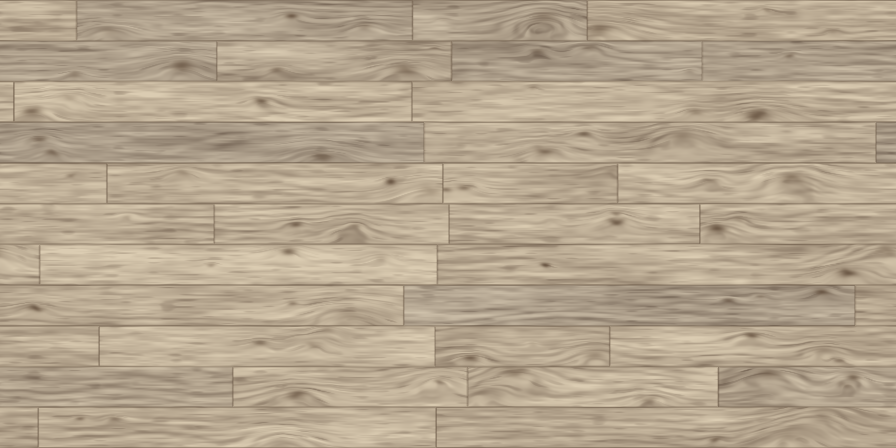
A Shadertoy shader for this texture:

```glsl
const float ROWS = 11.0;
const float CANVAS_LENGTH = 22.0; // canvas width in plank heights
const vec3 SHADOW = vec3(0.49, 0.42, 0.35);
const vec3 LIGHT = vec3(0.82, 0.76, 0.66);
const vec3 KNOT_BROWN = vec3(0.36, 0.28, 0.21);
const vec3 SEAM_BROWN = vec3(0.40, 0.33, 0.26);

float hash(vec2 p) {
    vec3 q = fract(p.xyx * vec3(0.1031, 0.1030, 0.0973));
    q += dot(q, q.yzx + 33.33);
    return fract((q.x + q.y) * q.z);
}

float noise(vec2 p) {
    vec2 cell = floor(p);
    vec2 f = fract(p);
    f = f * f * (3.0 - 2.0 * f);
    float low = mix(hash(cell), hash(cell + vec2(1.0, 0.0)), f.x);
    float high = mix(hash(cell + vec2(0.0, 1.0)), hash(cell + 1.0), f.x);
    return mix(low, high, f.y);
}

float fbm(vec2 p) {
    float sum = 0.0;
    float weight = 0.533;
    for (int i = 0; i < 4; i++) {
        sum += weight * noise(p);
        p = p * 2.03 + 17.3;
        weight *= 0.5;
    }
    return sum;
}

// End joints of a row, stepping through a cycle of four rows
vec3 rowJoints(float row) {
    float phase = mod(row, 4.0);
    if (phase < 0.5) return vec3(0.100, 0.475, 0.670);
    if (phase < 1.5) return vec3(0.238, 0.500, 0.780);
    if (phase < 2.5) return vec3(0.028, 0.472, 0.472);
    return vec3(0.470, 0.974, 0.974);
}

// Start, end and index of the plank at x, wrapping at the canvas edge
vec3 findPlank(float x, vec3 joints) {
    if (x < joints.x) return vec3(joints.z - 1.0, joints.x, 0.0);
    if (x < joints.y) return vec3(joints.x, joints.y, 1.0);
    if (x < joints.z) return vec3(joints.y, joints.z, 2.0);
    return vec3(joints.z, joints.x + 1.0, 0.0);
}

// x: bulge of the growth rings, y: darkness of the knot cores
vec2 knots(vec2 p, float plankLength, vec2 seed) {
    vec2 result = vec2(0.0);
    for (int i = 0; i < 3; i++) {
        vec2 key = seed + float(i) * vec2(3.7, 9.1);
        vec2 centre = vec2(plankLength * hash(key), mix(0.12, 0.88, hash(key + 1.3)));
        float size = hash(key + 2.9);
        float radius = mix(0.08, 0.48, size * size);
        float core = mix(0.05, 0.13, size * size);
        vec2 d = (p - centre) * vec2(0.45, 1.0);
        d.y += 0.08 * (noise(p * 4.0 + seed) - 0.5);
        float dist2 = dot(d, d);
        result.x += 1.3 * radius * exp(-dist2 / (radius * radius));
        result.y += hash(key + 5.1) * exp(-dist2 / (core * core));
    }
    return result;
}

// Brightness of the wood from figure, fibres and pores
float woodTone(vec2 p, float bulge, vec2 seed) {
    vec2 q = p + seed;
    float figure = p.y + 0.9 * fbm(q * vec2(0.22, 0.9)) + bulge;
    float rings = 0.5 + 0.5 * sin(26.0 * figure + 2.0 * noise(q * vec2(0.8, 5.0)));
    float ringDepth = smoothstep(0.3, 0.75, noise(q * vec2(0.25, 1.1) + 31.0));
    float broad = fbm(q * vec2(0.35, 2.2) + 7.0);
    vec2 bent = q + vec2(0.0, 0.6 * bulge);
    float fibre = noise(bent * vec2(0.9, 12.0));
    float fine = noise(bent * vec2(2.8, 25.0) + 53.0);
    float pores = smoothstep(0.70, 0.95, noise(bent * vec2(2.0, 17.0) + 91.0));
    return 0.77 + 0.45 * (broad - 0.5) + 0.34 * (fibre - 0.5) + 0.26 * (fine - 0.5)
        - 0.26 * ringDepth * rings * rings - 0.22 * pores - 0.12 * min(bulge, 1.0);
}

float seamLine(float edgeDistance, float pixel) {
    return 1.0 - smoothstep(0.008, 0.012 + pixel, edgeDistance);
}

void mainImage(out vec4 fragColor, in vec2 fragCoord) {
    vec2 uv = fragCoord / iResolution.xy;
    float pixel = ROWS / iResolution.y;

    // Plank under this point, measured in plank heights
    float rowPosition = (1.0 - uv.y) * ROWS;
    float row = floor(rowPosition);
    float shift = 0.05 * (hash(vec2(row, 4.0)) - 0.5);
    float x = fract(uv.x + shift);
    vec3 plank = findPlank(x, rowJoints(row));
    float plankLength = (plank.y - plank.x) * CANVAS_LENGTH;
    vec2 p = vec2((x - plank.x) * CANVAS_LENGTH, fract(rowPosition));
    vec2 seed = vec2(row * 13.7 + 5.0, plank.z * 29.3 + row * 7.1);

    // Wood colour, with darker planks slightly greyer
    float plankTone = hash(seed + 0.7) - 0.5;
    vec2 knot = knots(p, plankLength, seed);
    float tone = woodTone(p, knot.x, seed) + 0.30 * plankTone;
    vec3 color = mix(SHADOW, LIGHT, clamp(tone, -0.2, 1.12));
    float grey = dot(color, vec3(0.3, 0.59, 0.11));
    color = mix(color, vec3(grey), 0.25 * max(-plankTone, 0.0));
    color = mix(color, KNOT_BROWN, 0.8 * min(knot.y, 1.0));

    // Seams between planks
    float longSeam = seamLine(min(p.y, 1.0 - p.y), pixel);
    float endSeam = seamLine(min(p.x, plankLength - p.x), pixel);
    float wear = mix(0.25, 0.6, noise(vec2(p.x * 0.8, row) + seed));
    color = mix(color, SEAM_BROWN, wear * max(longSeam, endSeam));

    fragColor = vec4(color, 1.0);
}
```
